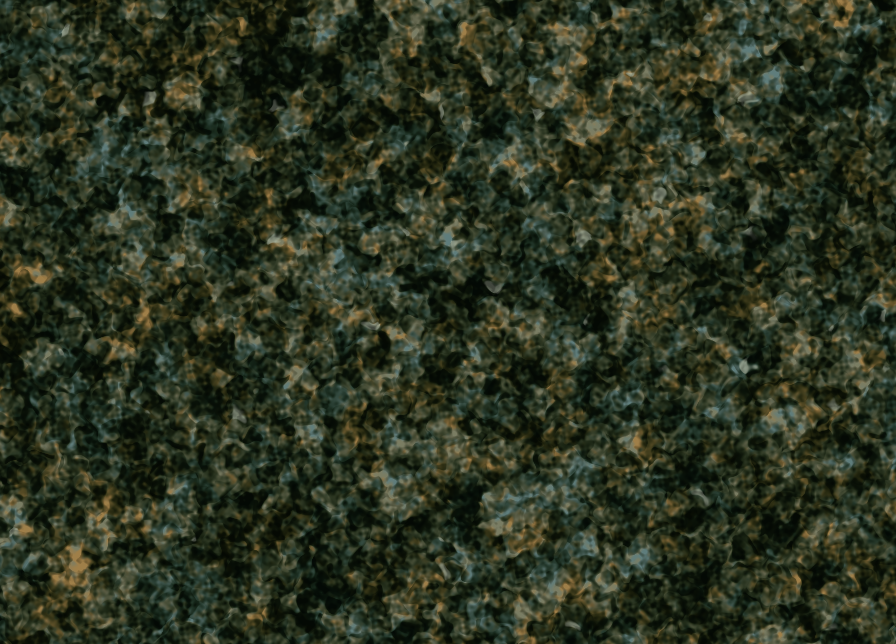
Reproduce this texture procedurally as a WebGL 1 fragment shader.

```glsl
precision highp float;
// Polished dark green granite: soft-edged cellular grains of several sizes and
// fine noise add up to one tone, which a colour ramp turns into mineral shades.
// Rust and teal tints and a few pale crystals are laid over it.

#define BLOTCH_SCALE 23.0   // cells per canvas height
#define GRAIN_SCALE 47.0
#define CRUMB_SCALE 92.0
#define GRIT_SCALE 165.0
#define CRYSTAL_SCALE 15.0
#define CRYSTAL_SHARE 0.09
#define WARP 0.012
#define CONTRAST 1.04
#define RUST 0.30
#define TEAL 0.22

uniform vec2 u_resolution;

float hash(vec2 p) {
  vec3 q = fract(p.xyx * vec3(0.1031, 0.1030, 0.0973));
  q += dot(q, q.yzx + 33.33);
  return fract((q.x + q.y) * q.z);
}

vec2 hash2(vec2 p) {
  return vec2(hash(p + 17.3), hash(p + 71.9));
}

// Value noise, scaled to zero mean and about unit deviation
float noise(vec2 p) {
  vec2 cell = floor(p);
  vec2 f = fract(p);
  f = f * f * (3.0 - 2.0 * f);
  float low = mix(hash(cell), hash(cell + vec2(1.0, 0.0)), f.x);
  float high = mix(hash(cell + vec2(0.0, 1.0)), hash(cell + 1.0), f.x);
  return (mix(low, high, f.y) - 0.5) / 0.215;
}

// Cellular grains with blended borders, also about unit deviation
float grains(vec2 p, float sharpness) {
  vec2 cell = floor(p);
  float total = 0.0;
  float weights = 0.0;
  for (int y = -1; y <= 1; y++) {
    for (int x = -1; x <= 1; x++) {
      vec2 id = cell + vec2(float(x), float(y));
      vec2 offset = id + hash2(id) - p;
      float weight = exp2(-sharpness * dot(offset, offset));
      total += weight * hash(id + 5.7);
      weights += weight;
    }
  }
  return (total / max(weights, 1e-6) - 0.5) / 0.245;
}

// Colour steps placed so that each shade covers its share of a normal tone
vec3 mineral(float tone) {
  vec3 c = mix(vec3(0.015, 0.035, 0.015), vec3(0.04, 0.07, 0.03),
               clamp((tone + 2.4) / 1.12, 0.0, 1.0));
  c = mix(c, vec3(0.11, 0.15, 0.08), clamp((tone + 1.28) / 0.88, 0.0, 1.0));
  c = mix(c, vec3(0.18, 0.22, 0.14), clamp((tone + 0.40) / 0.69, 0.0, 1.0));
  c = mix(c, vec3(0.26, 0.29, 0.20), clamp((tone - 0.29) / 0.63, 0.0, 1.0));
  c = mix(c, vec3(0.35, 0.36, 0.27), clamp((tone - 0.92) / 0.63, 0.0, 1.0));
  return mix(c, vec3(0.48, 0.49, 0.39), clamp((tone - 1.55) / 0.78, 0.0, 1.0));
}

// Rare pale crystals with ragged outlines
float crystals(vec2 p) {
  vec2 id = floor(p);
  vec2 offset = fract(p) - mix(vec2(0.3), vec2(0.7), hash2(id));
  float radius = mix(0.06, 0.17, hash(id + 41.0));
  float ragged = length(offset) + 0.025 * noise(p * 9.0);
  float present = step(hash(id + 29.0), CRYSTAL_SHARE);
  return present * (1.0 - smoothstep(radius - 0.05, radius + 0.04, ragged));
}

void main() {
  vec2 p = gl_FragCoord.xy / u_resolution.y + 3.0;
  mat2 turn = mat2(0.8, 0.6, -0.6, 0.8);
  vec2 q = turn * p;

  // Ragged grain borders
  vec2 warp = vec2(noise(q * 60.0), noise(q * 60.0 + 37.0));
  vec2 w = p + WARP * 0.35 * warp;

  // Tone from large patches down to grit; squared weights sum to about one
  float tone = 0.20 * noise(q * 5.0);
  tone += 0.47 * grains(w * BLOTCH_SCALE, 14.0);
  tone += 0.52 * grains(turn * w * GRAIN_SCALE + 9.0, 16.0);
  tone += 0.46 * grains(w * CRUMB_SCALE + 23.0, 12.0);
  tone += 0.46 * noise(q * GRIT_SCALE);
  vec3 color = mineral(tone * CONTRAST);

  // Rusty crumbs against cool grains
  float hue = 0.6 * noise(q * 19.0 + 51.0) + 0.55 * noise(w * 70.0 + 13.0)
            + 0.45 * noise(q * 130.0 + 7.0);
  float warm = smoothstep(0.1, 1.7, hue);
  float cool = smoothstep(0.1, 1.7, -hue);
  color *= 1.0 + RUST * warm * vec3(1.0, 0.05, -0.9);
  color *= 1.0 + TEAL * cool * vec3(-1.0, 0.0, 1.1);

  // Pale grey crystals, mottled by the tone beneath
  float pale = crystals(w * CRYSTAL_SCALE);
  vec3 crystal = vec3(0.47, 0.50, 0.44) * (1.0 + 0.22 * clamp(tone, -1.5, 2.0));
  color = mix(color, crystal, 0.8 * pale);

  gl_FragColor = vec4(clamp(color, 0.0, 1.0), 1.0);
}
```
